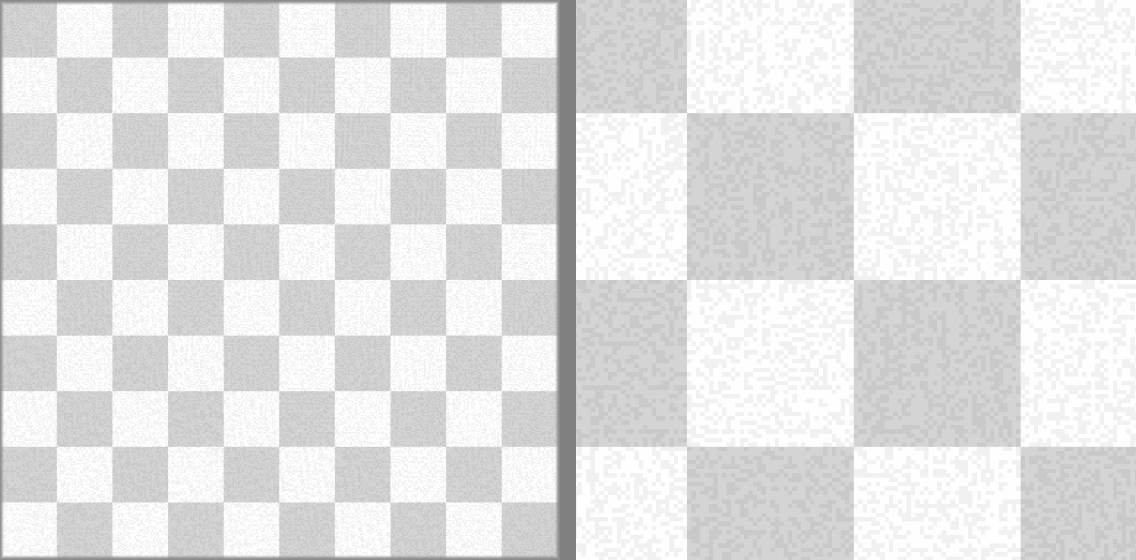
Left: the whole. Right: its middle third, enlarged.
Reproduce this pattern procedurally as a WebGL 1 fragment shader.

```glsl
precision highp float;
// Ten by ten grey and white checkerboard with fine two-tone grain and a soft dark frame.

uniform vec2 u_resolution;

const float PI = 3.14159265;
const float CELLS = 10.0;
const float CELL_SIZE = 0.0993;
const vec2 BOARD_ORIGIN = vec2(0.0022, 0.0035);
const float GRAINS_PER_CELL = 38.0;
const float GRAIN_SHARE = 0.41;

float hash(vec2 p) {
    return fract(sin(dot(p, vec2(127.1, 311.7))) * 43758.5453);
}

// One speck: 1 where the grain is darker, 0 elsewhere
float speck(vec2 id, float share) {
    return step(hash(id), share);
}

// Square specks, blended over a narrow edge of the given width
float grain(vec2 p, float share, float edge) {
    vec2 id = floor(p - 0.5);
    vec2 blend = clamp((fract(p - 0.5) - 0.5) / edge + 0.5, 0.0, 1.0);
    float lower = mix(speck(id, share), speck(id + vec2(1.0, 0.0), share), blend.x);
    float upper = mix(speck(id + vec2(0.0, 1.0), share), speck(id + 1.0, share), blend.x);
    return mix(lower, upper, blend.y);
}

// 1 on light squares, 0 on dark ones; the lower left square is light
float checker(vec2 p, float edge) {
    vec2 wave = clamp(2.0 * sin(PI * p) / (PI * edge), -1.0, 1.0);
    return 0.5 + 0.5 * wave.x * wave.y;
}

// Distance to the nearest side, with a thinner band on the left
float frameDistance(vec2 uv, float leftInset) {
    vec2 d = min(uv + vec2(leftInset, 0.0), 1.0 - uv);
    return min(d.x, d.y);
}

void main() {
    vec2 uv = gl_FragCoord.xy / u_resolution;
    float pixel = 1.0 / min(u_resolution.x, u_resolution.y);

    // Squares
    vec2 board = (uv - BOARD_ORIGIN) / CELL_SIZE;
    vec2 inside = clamp(board, 0.5, CELLS - 0.5);
    float light = checker(inside, pixel / CELL_SIZE);

    // Grain
    float grainEdge = 0.5 * pixel * GRAINS_PER_CELL / CELL_SIZE;
    float dark = grain(board * GRAINS_PER_CELL, GRAIN_SHARE, min(grainEdge, 1.0));
    float tone = mix(mix(0.83, 0.79, dark), mix(0.995, 0.945, dark), light);

    // Frame shading
    float frame = smoothstep(0.001, 0.010, frameDistance(uv, 0.0015));
    tone = mix(0.55, tone, frame);

    gl_FragColor = vec4(vec3(tone), 1.0);
}
```
